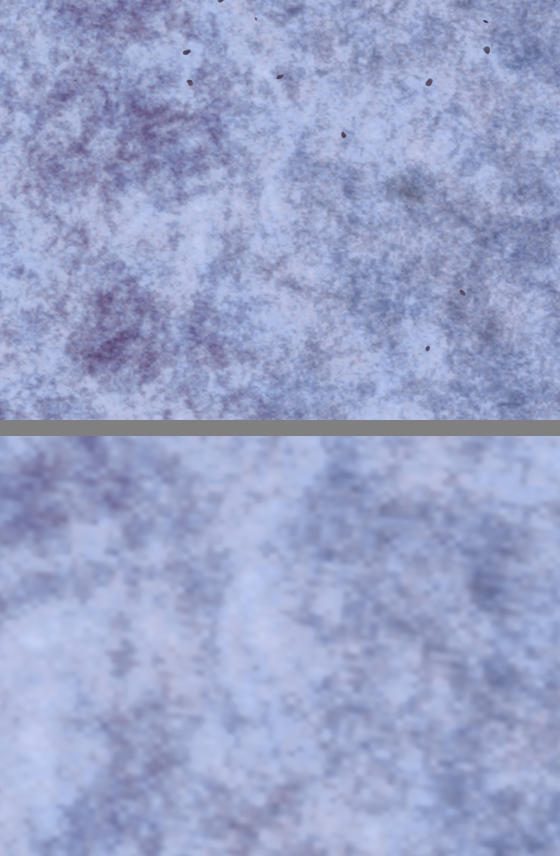
Top, the full canvas; bottom, a detail of the centre.
Give the GLSL for this texture, as a WebGL 1 fragment shader.

```glsl
precision highp float;
// Trodden blue-violet snow: mottled frost, a soft ridge and scattered dark grit.
uniform vec2 u_resolution;

float hash(vec2 p) {
  vec3 q = fract(p.xyx * 0.1031);
  q += dot(q, q.yzx + 33.33);
  return fract((q.x + q.y) * q.z);
}

// Value noise centred on zero
float noise(vec2 p) {
  vec2 i = floor(p), f = fract(p);
  f = f * f * (3.0 - 2.0 * f);
  float low = mix(hash(i), hash(i + vec2(1.0, 0.0)), f.x);
  float high = mix(hash(i + vec2(0.0, 1.0)), hash(i + 1.0), f.x);
  return mix(low, high, f.y) - 0.5;
}

vec2 turn(vec2 p, float angle) {
  float c = cos(angle), s = sin(angle);
  return vec2(c * p.x - s * p.y, s * p.x + c * p.y);
}

// Soft streak along the segment from a to b
float streak(vec2 p, vec2 a, vec2 b, float width) {
  vec2 ab = b - a;
  float along = clamp(dot(p - a, ab) / dot(ab, ab), 0.0, 1.0);
  float d = length(p - a - ab * along) / width;
  return exp(-d * d);
}

// Large light drifts and bare hollows
float drifts(vec2 p) {
  float tone = 0.08 * streak(p, vec2(-0.1, 0.87), vec2(0.45, 0.88), 0.05);
  tone += 0.06 * streak(p, vec2(0.56, 0.95), vec2(0.65, 0.55), 0.09);
  tone += 0.05 * streak(p, vec2(0.7, 0.74), vec2(1.4, 0.67), 0.08);
  tone += 0.10 * streak(p, vec2(0.48, 0.50), vec2(0.42, 0.25), 0.03);
  tone += 0.04 * streak(p, vec2(0.70, 0.22), vec2(0.95, 0.03), 0.09);
  tone -= 0.08 * streak(p, vec2(0.30, 0.18), vec2(0.50, 0.12), 0.12);
  tone -= 0.06 * streak(p, vec2(0.52, 0.40), vec2(0.54, 0.25), 0.05);
  tone -= 0.05 * streak(p, vec2(0.08, 0.80), vec2(0.45, 0.72), 0.10);
  tone -= 0.04 * streak(p, vec2(0.95, 0.92), vec2(1.30, 0.85), 0.13);
  tone -= 0.03 * streak(p, vec2(0.85, 0.45), vec2(1.10, 0.50), 0.14);
  tone -= 0.04 * streak(p, vec2(1.20, 0.05), vec2(1.35, 0.15), 0.10);

  // Curved ridge, lit on its left and shaded on its right
  float bend = p.y - 0.62;
  float across = p.x - 0.665 + bend * bend * (bend > 0.0 ? 1.2 : 0.35);
  float reach = smoothstep(0.25, 0.5, p.y) * (1.0 - smoothstep(0.85, 0.97, p.y));
  tone += 0.06 * reach * exp(-pow(across / 0.013, 2.0));
  tone -= 0.04 * reach * exp(-pow((across - 0.035) / 0.018, 2.0));
  return tone;
}

// Broad patches down to fine crystals
float mottle(vec2 p, vec2 warped, float bare) {
  float patches = 0.09 * noise(warped * 4.5) + 0.14 * noise(turn(warped, 0.6) * 11.0);
  float clumps = 0.16 * noise(turn(warped, 1.1) * 25.0);
  clumps += 0.14 * noise(turn(warped, 2.0) * vec2(48.0, 58.0));
  float crystals = 0.12 * noise(turn(p, 0.3) * vec2(88.0, 110.0));
  crystals += 0.10 * noise(turn(p, 0.15) * vec2(160.0, 190.0));
  return patches + clumps * mix(0.85, 1.15, bare) + crystals;
}

// Sparse grit, denser along the top of the trail
float grit(vec2 p) {
  vec2 cell = floor(p / 0.07);
  vec2 middle = (cell + 0.5) * 0.07;
  float trail = streak(middle, vec2(0.48, 0.94), vec2(0.60, 0.70), 0.08)
              + streak(middle, vec2(0.0, 0.94), vec2(0.12, 0.94), 0.04);
  float present = step(hash(cell + 7.3), 0.045 + 0.35 * trail);
  vec2 jitter = vec2(hash(cell + 19.7), hash(cell + 43.1)) - 0.5;
  vec2 q = turn(p - middle - jitter * 0.035, 6.28 * hash(cell + 71.9));
  q.y *= 1.0 + 1.2 * hash(cell + 5.5);
  float size = mix(0.004, 0.011, pow(hash(cell + 91.3), 2.0));
  float d = length(q) + 0.006 * noise(p * 130.0);
  return present * (1.0 - smoothstep(size - 0.003, size + 0.003, d));
}

void main() {
  vec2 p = gl_FragCoord.xy / u_resolution.y;
  vec2 warp = vec2(noise(p * 9.0 + 31.0), noise(p * 9.0 + 57.0));
  vec2 warped = p + 0.05 * warp + 0.012 * vec2(noise(p * 38.0), noise(p * 38.0 + 17.0));
  float bare = 1.0 - smoothstep(0.5, 0.8, p.x);

  float tone = drifts(p + 0.06 * warp) + mottle(p, warped, bare);
  tone = min(tone, 0.09 + 0.4 * (tone - 0.09));
  vec3 snow = vec3(0.585, 0.625, 0.777) + tone * vec3(1.0, 1.04, 0.98);

  // Violet in bare hollows, faint warm and cool speckle elsewhere
  snow += vec3(0.15, -0.12, -0.03) * bare * max(-tone, 0.0);
  snow += vec3(0.035, 0.0, -0.025) * (noise(p * 14.0 + 80.0) + noise(p * 95.0 + 40.0));

  // Earth stain and grit showing through
  float stain = streak(p, vec2(0.95, 0.56), vec2(0.99, 0.53), 0.025);
  snow -= vec3(0.07, 0.09, 0.13) * stain;
  vec3 earth = vec3(0.27, 0.22, 0.30) + 0.12 * noise(p * 120.0);
  gl_FragColor = vec4(mix(snow, earth, 0.85 * grit(p)), 1.0);
}
```
